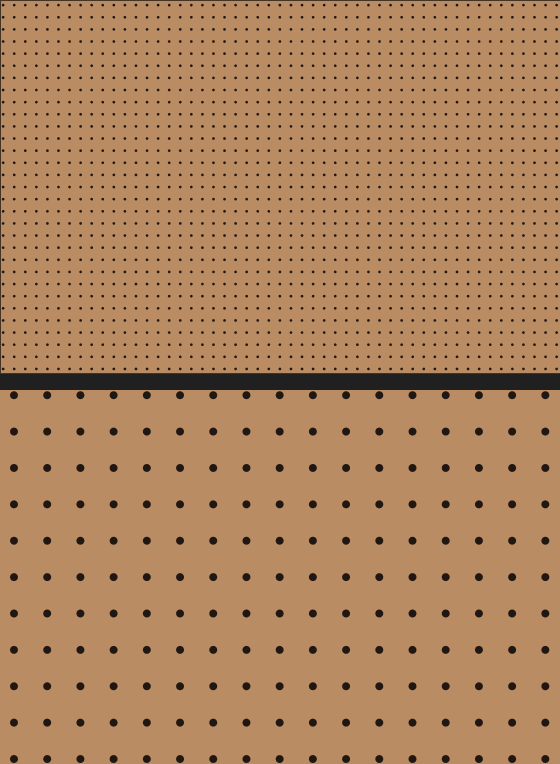
Top: the whole. Bottom: its middle third, enlarged.
Reproduce this pattern procedurally as a Shadertoy shader.

```glsl
// A tan board with a regular grid of small dark round dots, 51 across and
// 31 down, and a hairline along the left, top and bottom edges.
// The nearest grid centre gives each dot's distance; edges are antialiased.

const vec2 DOT_COUNT = vec2(51.0, 31.0);
const vec2 FIRST_DOT = vec2(0.0056, 0.0135);  // fraction of the canvas
const vec2 LAST_DOT = vec2(0.9940, 0.9863);
const float DOT_RADIUS = 0.00235;             // fraction of the width
const float EDGE_WIDTH = 0.0013;

const vec3 BOARD_COLOR = vec3(0.73, 0.55, 0.39);
const vec3 DOT_COLOR = vec3(0.13, 0.09, 0.07);
const vec3 EDGE_COLOR = vec3(0.10, 0.07, 0.05);

// Coverage of a shape from its signed distance, over one pixel
float coverage(float dist, float pixel) {
    return clamp(0.5 - dist / pixel, 0.0, 1.0);
}

// Offset from the nearest centre in a finite grid
vec2 gridOffset(vec2 p, vec2 first, vec2 pitch, vec2 count) {
    vec2 cell = clamp(round((p - first) / pitch), vec2(0.0), count - 1.0);
    return p - first - cell * pitch;
}

float circleDistance(vec2 p, float radius) {
    return length(p) - radius;
}

// Distance to the border strip on the left, bottom and top
float edgeDistance(vec2 p, float height, float width) {
    return min(p.x, min(p.y, height - p.y)) - width;
}

void mainImage(out vec4 fragColor, in vec2 fragCoord) {
    // The canvas is one unit wide
    float pixel = 1.0 / iResolution.x;
    vec2 canvas = iResolution.xy * pixel;
    vec2 p = fragCoord * pixel;

    // Dots
    vec2 pitch = (LAST_DOT - FIRST_DOT) * canvas / (DOT_COUNT - 1.0);
    vec2 offset = gridOffset(p, FIRST_DOT * canvas, pitch, DOT_COUNT);
    float dots = coverage(circleDistance(offset, DOT_RADIUS), pixel);
    vec3 color = mix(BOARD_COLOR, DOT_COLOR, dots);

    // Hairline border
    float edge = coverage(edgeDistance(p, canvas.y, EDGE_WIDTH), pixel);
    color = mix(color, EDGE_COLOR, edge);

    fragColor = vec4(color, 1.0);
}
```
